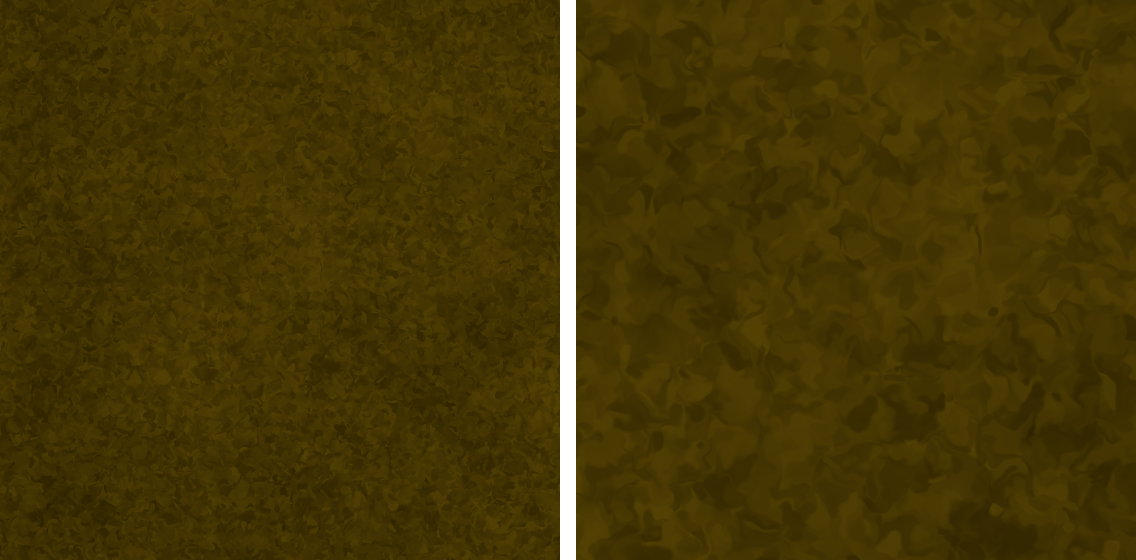
Left, the full canvas; right, a detail of the centre.
A Shadertoy shader for this texture:

```glsl
const vec3 DARK = vec3(0.180, 0.135, 0.000);
const vec3 LIGHT = vec3(0.325, 0.256, 0.012);
const float MEAN_TONE = 0.57;
const float CLOUD_SPREAD = 0.60;
const float FLAKE_SPREAD = 0.84;
const int LAYERS = 6;
const float COARSE_CELLS = 27.0;
const float LAYER_SCALE = 1.31;
const float COARSE_DENSITY = 0.92;
const float FINE_DENSITY = 0.46;
const float EDGE_SOFTNESS = 0.0016;
const float WARP_COARSE = 0.014;
const float WARP_FINE = 0.0065;

float hash(vec2 p) {
    return fract(sin(dot(p, vec2(127.1, 311.7))) * 43758.5453);
}

vec2 hash2(vec2 p) {
    return vec2(hash(p), hash(p + vec2(37.3, 91.7)));
}

float noise(vec2 p) {
    vec2 i = floor(p);
    vec2 f = fract(p);
    f = f * f * (3.0 - 2.0 * f);
    return mix(mix(hash(i), hash(i + vec2(1, 0)), f.x),
               mix(hash(i + vec2(0, 1)), hash(i + vec2(1, 1)), f.x), f.y);
}

vec2 noise2(vec2 p) {
    return vec2(noise(p), noise(p + vec2(53.1, 17.9))) - 0.5;
}

// Broad light and dark drifts, centred on zero
float clouds(vec2 p) {
    return 0.45 * noise(p * 4.0 + 3.7) + 0.33 * noise(p * 9.0 + 21.3)
         + 0.22 * noise(p * 21.0 + 8.1) - 0.5;
}

// Paints one layer of randomly turned, overlapping flakes over the tone
float paintFlakes(float tone, vec2 p, float cells, float density, float drift, float seed) {
    vec2 home = floor(p * cells);
    for (int y = -1; y <= 1; y++) {
        for (int x = -1; x <= 1; x++) {
            vec2 cell = home + vec2(x, y);
            vec2 key = cell + seed;
            vec2 centre = cell + 0.15 + 0.7 * hash2(key);
            vec2 shape = hash2(key + 5.3);
            vec2 look = hash2(key + 11.9);

            float angle = 6.2832 * hash(key + 19.1);
            float c = cos(angle);
            float s = sin(angle);
            vec2 q = mat2(c, -s, s, c) * (p * cells - centre);

            float radius = mix(0.26, 0.60, shape.x);
            float stretch = mix(1.0, 1.55, shape.y);
            float dist = length(q * vec2(1.0 / stretch, stretch)) - radius;
            float soft = EDGE_SOFTNESS * cells;
            float cover = 1.0 - smoothstep(-soft, soft, dist);
            cover *= step(hash(key + 29.7), density) * mix(0.4, 0.95, look.y);

            float flakeTone = MEAN_TONE + drift + FLAKE_SPREAD * (look.x - 0.5);
            tone = mix(tone, flakeTone, cover);
        }
    }
    return tone;
}

void mainImage(out vec4 fragColor, in vec2 fragCoord) {
    vec2 uv = fragCoord / iResolution.y;

    // Ragged outlines come from bending the plane
    vec2 warped = uv + WARP_COARSE * noise2(uv * 62.0) + WARP_FINE * noise2(uv * 170.0);

    float drift = CLOUD_SPREAD * clouds(uv);
    float tone = MEAN_TONE + drift;

    // Coarse flakes first, finer and sparser ones on top
    float cells = COARSE_CELLS;
    for (int i = 0; i < LAYERS; i++) {
        float depth = float(i) / float(LAYERS - 1);
        float density = mix(COARSE_DENSITY, FINE_DENSITY, depth);
        tone = paintFlakes(tone, warped, cells, density, drift, 71.0 * float(i));
        cells *= LAYER_SCALE;
    }

    // Faint mottling inside the flakes
    tone += 0.10 * (noise(uv * 120.0) - 0.5);

    fragColor = vec4(mix(DARK, LIGHT, clamp(tone, 0.0, 1.0)), 1.0);
}
```
